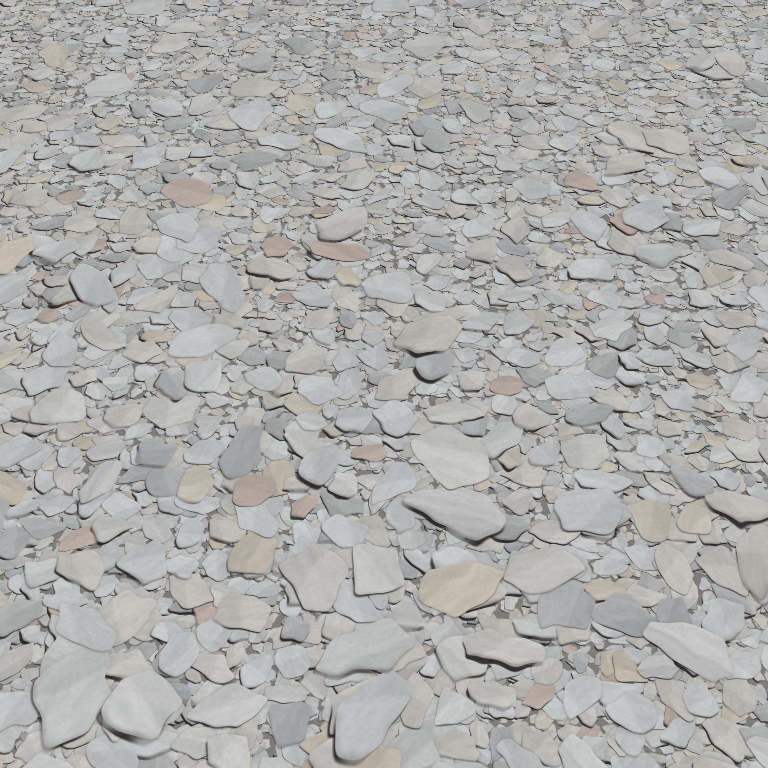
A Shadertoy shader for this texture:

```glsl
// A sunlit bed of pale, flat, broken stones receding from the viewer.
// Chipped polygons are scattered on a perspective ground plane in layers,
// from fine gravel to large slabs; each one shades what lies beneath it.

const float TAU = 6.2832;
const float HORIZON = 1.9;
const float FINEST = 47.0;
const int LAYERS = 6;
const vec2 TO_LIGHT = vec2(0.4, 0.92);

const vec3 COOL = vec3(0.74, 0.75, 0.753);
const vec3 WARM = vec3(0.737, 0.727, 0.705);
const vec3 TAN = vec3(0.742, 0.70, 0.635);
const vec3 PINK = vec3(0.70, 0.64, 0.61);
const vec3 GREY = vec3(0.635, 0.643, 0.65);
const vec3 SOIL = vec3(0.50, 0.49, 0.48);
const vec3 SHADOW = vec3(0.28, 0.262, 0.265);
const vec3 DEEPEST = vec3(0.18, 0.165, 0.165);

vec3 hash3(vec2 p) {
    vec3 q = fract(vec3(p.xyx) * vec3(0.1031, 0.1030, 0.0973));
    q += dot(q, q.yxz + 33.33);
    return fract((q.xxy + q.yzz) * q.zyx);
}

float noise(vec2 p) {
    vec2 i = floor(p), f = fract(p);
    f = f * f * (3.0 - 2.0 * f);
    float low = mix(hash3(i).x, hash3(i + vec2(1, 0)).x, f.x);
    float high = mix(hash3(i + vec2(0, 1)).x, hash3(i + vec2(1, 1)).x, f.x);
    return mix(low, high, f.y);
}

float fbm(vec2 p) {
    return 0.5 * noise(p) + 0.3 * noise(p * 2.1 + 7.0) + 0.2 * noise(p * 4.7 + 19.0);
}

// Rotates and stretches a point into the frame of one stone
vec2 toStone(vec2 p, float angle, float stretch) {
    float c = cos(angle), s = sin(angle);
    return vec2(c * p.x + s * p.y, c * p.y - s * p.x) * vec2(1.0 / stretch, stretch);
}

// Smooth maximum of six jittered half planes and a bounding disc
float stoneDistance(vec2 q, vec2 id, float radius, float sharpness) {
    float total = exp(sharpness * (length(q) - 1.35 * radius));
    for (int i = 0; i < 6; i++) {
        vec2 r = hash3(id + float(i) * 17.3).xy;
        float a = (float(i) + 0.8 * r.x) * TAU / 6.0;
        float plane = dot(q, vec2(cos(a), sin(a))) - radius * mix(0.7, 1.25, r.y);
        total += exp(sharpness * plane);
    }
    return log(total) / sharpness;
}

vec3 stoneColour(vec3 pick) {
    vec3 c = mix(COOL, WARM, smoothstep(0.35, 0.8, pick.x));
    c = mix(c, GREY, 0.8 * step(0.87, pick.y));
    c = mix(c, TAN, 0.7 * step(pick.y, 0.08));
    c = mix(c, PINK, 0.8 * step(pick.y, 0.016));
    return c * mix(0.965, 1.03, pick.z);
}

// Share of larger stones: more near the viewer, uneven in patches
float clustering(vec2 ground) {
    float far = clamp((0.5 * ground.y - 3.5) / 1.11, 0.0, 1.0);
    return mix(0.65, 1.35, noise(ground * 4.0)) * mix(1.75, 0.55, sqrt(far));
}

// Paints one layer of stones over the colour below, nearest row first
vec3 paintLayer(vec3 below, vec2 ground, float density, float presence,
                float clustered, float seed, float pixel) {
    vec2 p = ground * density;
    float gapDepth = smoothstep(0.25, 0.7, noise(p * 2.3 + 63.0));
    p += 0.11 * (vec2(noise(p * 3.5), noise(p * 3.5 + 41.0)) - 0.5);
    vec2 cell = floor(p);
    float edge = pixel * density;
    vec3 colour = below;
    for (int y = -1; y <= 1; y++)
    for (int x = -1; x <= 1; x++) {
        vec2 home = cell + vec2(x, y);
        vec2 id = home + seed * 71.0;
        vec3 place = hash3(id), form = hash3(id + 131.7), pick = hash3(id + 277.1);
        vec2 local = p - home - 0.5 - 0.42 * (place.xy - 0.5);
        float chance = presence * mix(1.0, clustering(home / density), clustered);
        if (place.z > chance || dot(local, local) > 1.4) continue;

        float angle = (form.x - 0.5) * 2.8;
        float stretch = mix(1.0, 1.38, form.y);
        float radius = mix(0.33, 0.51, form.z);
        float sharpness = mix(20.0, 48.0, pick.x);
        float lift = fract(form.x * 37.0 + pick.z * 11.0);
        float thickness = mix(0.025, 0.14, lift * lift) * mix(0.75, 1.0, density / FINEST);
        vec2 q = toStone(local, angle, stretch);
        vec2 lit = toStone(local + TO_LIGHT * thickness, angle, stretch);
        float d = stoneDistance(q, id, radius, sharpness);
        float dLit = stoneDistance(lit, id, radius, sharpness);

        // Cast shadow, broken where the stone rests on its neighbours
        float shade = 1.0 - smoothstep(-0.03, 0.015, dLit);
        vec3 shaded = colour * mix(vec3(1.0), SHADOW, shade * mix(0.3, 1.0, gapDepth));
        shaded *= 1.0 - 0.08 * exp(-35.0 * max(d, 0.0));
        colour = max(shaded, DEEPEST);

        // Lit top with a ridge, lip facing the viewer, faint mottling
        if (d < edge) {
            float slope = clamp((d - dLit) / thickness, -1.0, 1.0);
            float rim = smoothstep(-0.03 - 0.8 * thickness, 0.0, d);
            float lip = mix(0.03, 0.24, lift);
            float light = 1.0 - rim * (lip * max(slope, 0.0) + 0.02 * min(slope, 0.0));
            float ridge = dot(q, normalize(pick.xy - 0.5)) + 0.3 * (form.z - 0.5);
            light += 0.05 * (smoothstep(-0.04, 0.04, ridge) - 0.5);
            light += 0.10 * (fbm(q * vec2(3.0, 8.0) + pick.xy * 90.0) - 0.5);
            vec3 stone = stoneColour(pick) * light;
            colour = mix(colour, stone, 1.0 - smoothstep(-edge, edge, d));
        }
    }
    return colour;
}

void mainImage(out vec4 fragColor, in vec2 fragCoord) {
    vec2 uv = fragCoord / iResolution.xy;

    // Perspective ground plane
    float depth = HORIZON / (HORIZON - uv.y);
    vec2 ground = vec2((uv.x - 0.5) * depth, 2.0 * depth) + 5.0;
    float pixel = 0.9 * depth / iResolution.y;

    // Fine gravel first, slabs last
    float share[LAYERS] = float[LAYERS](1.0, 1.0, 0.85, 0.65, 0.42, 0.18);
    vec3 colour = SOIL;
    for (int i = 0; i < LAYERS; i++) {
        float density = FINEST * pow(0.72, float(i));
        float clustered = i < 3 ? 0.0 : 1.0;
        colour = paintLayer(colour, ground, density, share[i], clustered, float(i) + 1.0, pixel);
    }

    // Fine mineral grain and a slight falloff with distance
    colour *= 1.0 + 0.04 * (noise(ground * 260.0) - 0.5);
    colour *= mix(1.0, 0.985, uv.y);
    fragColor = vec4(colour, 1.0);
}
```
